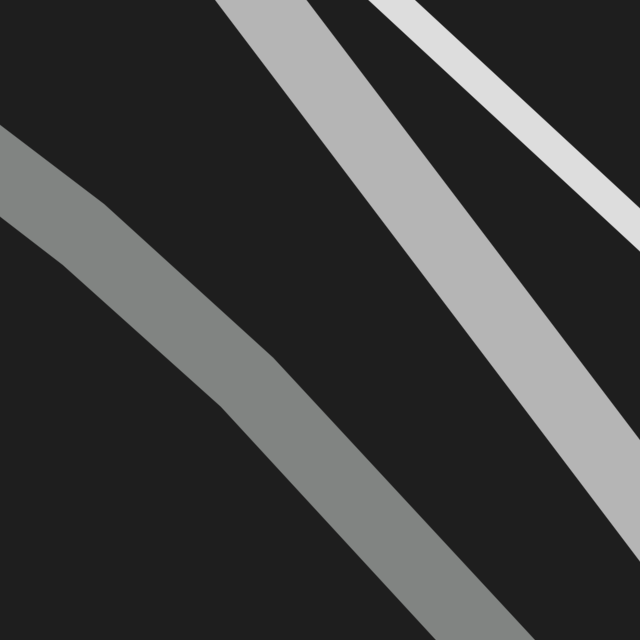
A three.js fragment shader for this background:

```glsl
varying vec2 vUv;

const vec3 CHARCOAL = vec3(0.118, 0.118, 0.118);
const vec3 STONE = vec3(0.506, 0.518, 0.510);
const vec3 SILVER = vec3(0.710, 0.710, 0.710);
const vec3 PEARL = vec3(0.868, 0.868, 0.868);
const float EDGE_SOFTNESS = 0.0013;

// Signed distance to the line from a to b, positive on its right side
float sideOfLine(vec2 p, vec2 a, vec2 b) {
  vec2 along = normalize(b - a);
  return dot(p - a, vec2(along.y, -along.x));
}

// Signed distance below a convex chain of three segments
float belowChain(vec2 p, vec2 a, vec2 b, vec2 c, vec2 d) {
  float firstBend = min(sideOfLine(p, a, b), sideOfLine(p, b, c));
  return min(firstBend, sideOfLine(p, c, d));
}

// Smooth coverage of the area below the upper edge and above the lower one
float bandMask(float belowUpper, float belowLower, float softness) {
  float inside = min(belowUpper, -belowLower);
  return smoothstep(-softness, softness, inside);
}

float straightBand(vec2 p, vec2 upperA, vec2 upperB, vec2 lowerA, vec2 lowerB) {
  return bandMask(sideOfLine(p, upperA, upperB),
                  sideOfLine(p, lowerA, lowerB), EDGE_SOFTNESS);
}

void main() {
  // Bent band across the lower left
  float upperBend = belowChain(vUv, vec2(0.0, 0.805), vec2(0.163, 0.681),
                               vec2(0.427, 0.441), vec2(0.836, 0.0));
  float lowerBend = belowChain(vUv, vec2(0.0, 0.6615), vec2(0.098, 0.586),
                               vec2(0.345, 0.3645), vec2(0.681, 0.0));
  float bentBand = bandMask(upperBend, lowerBend, EDGE_SOFTNESS);

  // Wide steep band
  float wideBand = straightBand(vUv, vec2(0.479, 1.0), vec2(1.0, 0.3125),
                                vec2(0.336, 1.0), vec2(1.0, 0.1225));

  // Narrow band in the upper right
  float narrowBand = straightBand(vUv, vec2(0.6485, 1.0), vec2(1.0, 0.6745),
                                  vec2(0.5755, 1.0), vec2(1.0, 0.607));

  vec3 color = mix(CHARCOAL, STONE, bentBand);
  color = mix(color, SILVER, wideBand);
  color = mix(color, PEARL, narrowBand);
  gl_FragColor = vec4(color, 1.0);
}
```
